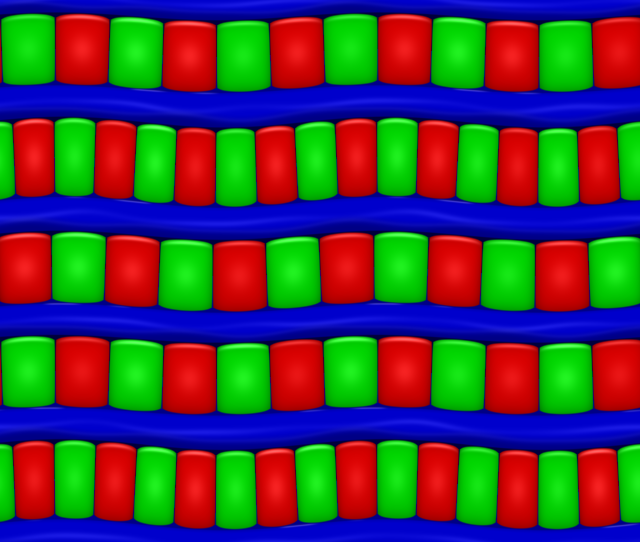
Write a WebGL 1 fragment shader that draws this pattern.

```glsl
precision highp float;
// Wavy strings of glossy red and green barrel beads laid on blue cord.
// A square tile holds three rows (6, 8 and 6 beads); each bead is a distance
// shape bent along a cosine, and the cord is shaded by its place in the gap.
uniform vec2 u_resolution;

const float TAU = 6.2831853;
const float TILES_ACROSS = 1.985;

// Chooses the value belonging to row 0, 1 or 2 of the tile.
float pick(float row, vec3 v) {
  return row < 0.5 ? v.x : (row < 1.5 ? v.y : v.z);
}

float hash(vec2 p) {
  return fract(sin(dot(p, vec2(12.99, 78.23))) * 437.58);
}

// Blue cord: f runs from 0 under the upper row to 1 at the lower row.
vec3 cordColor(float f, vec2 p) {
  float drift = 0.05 * sin(TAU * p.x * 2.0 + 1.0) + 0.03 * sin(TAU * p.x * 3.0 + p.y * 9.0);
  float blue = 0.80 - 0.10 * (1.0 - smoothstep(0.0, 0.15, f));
  blue -= 0.28 * smoothstep(0.52, 0.95, f + drift);
  float streak = exp(-pow((f - 0.50 - drift) / 0.09, 2.0));
  float faint = exp(-pow((f - 0.72 + drift) / 0.06, 2.0));
  float strength = 0.65 + 0.35 * sin(TAU * p.x * 1.5 + p.y * 11.0);
  return vec3(0.0, 0.0, blue) + vec3(0.10, 0.10, 0.09) * (streak * strength + 0.35 * faint);
}

// c is the position in the bead, -1 to 1; rim is the depth below its top edge.
vec3 beadColor(vec2 c, float rim, float green, float vary) {
  vec3 base = mix(vec3(0.83, 0.0, 0.0), vec3(0.0, 0.82, 0.0), green);
  float shade = 1.0 - 0.28 * pow(abs(c.x), 5.0) - 0.22 * pow(min(abs(c.y), 1.0), 5.0);
  shade -= 0.05 * c.y;
  float glow = exp(-dot(c * c, vec2(5.0, 6.5)));
  float gloss = exp(-pow((rim - 0.009) / 0.006, 2.0)) * (1.0 - c.x * c.x);
  return base * shade + vec3(0.11) * glow * (0.75 + 0.5 * vary)
       + vec3(0.34) * gloss * (0.6 + 0.6 * vary);
}

void main() {
  // Tile units, y running downward from the top edge.
  vec2 p = vec2(gl_FragCoord.x, u_resolution.y - gl_FragCoord.y) / u_resolution.x * TILES_ACROSS;
  float aa = 0.8 * TILES_ACROSS / u_resolution.x + 0.0008;

  float below = 1.0;      // distance under the row above
  float above = 1.0;      // distance over the row beneath
  float cover = 0.0;
  float sliver = 0.0;
  vec3 bead = vec3(0.0);

  for (int i = -1; i <= 5; i++) {
    float k = float(i);
    float row = mod(k + 3.0, 3.0);
    float tile = floor((k + 0.5) / 3.0);
    float count = pick(row, vec3(6.0, 8.0, 6.0));
    float tall = pick(row, vec3(0.110, 0.1215, 0.110));
    float amp = pick(row, vec3(0.0121, 0.0168, 0.0142));
    float angle = TAU * (p.x - pick(row, vec3(0.171, 0.194, 0.186)));
    float y = p.y - tile - 0.1637 - 0.3395 * row + amp * cos(angle);

    // Gap distances to the row envelope.
    if (y > 0.0) below = min(below, max(y - tall, 0.0));
    else above = min(above, max(-y - tall, 0.0));

    // Beads lean with the slope of their string.
    float lean = 0.5 * TAU * amp * sin(angle) * y;
    float s = (p.x + lean - pick(row, vec3(0.005, 0.169, 0.160))) * count;
    vec2 c = vec2(fract(s) * 2.0 - 1.0, y / tall);
    float c2 = c.x * c.x;
    float arch = tall * (1.0 - 0.075 * c2 - 0.06 * c2 * c2 * c2 * c2);
    float side = (abs(c.x) - 0.99 + 0.03 * pow(min(abs(c.y), 1.0), 4.0)) * 0.5 / count;
    float d = max(side, abs(y) - arch);

    float mask = 1.0 - smoothstep(-aa, aa, d);
    if (mask > cover) {
      float green = 1.0 - mod(floor(s), 2.0);
      cover = mask;
      bead = beadColor(c, y + arch, green, hash(vec2(floor(s), k)));
    }

    // Pale worn slivers where the cord meets some undersides.
    float worn = smoothstep(0.55, 1.0, sin(TAU * p.x + 4.6 + 0.9 * k) * 0.8 + 0.3 * sin(TAU * p.x * 5.0 + k));
    sliver += worn * exp(-pow((y - tall - 0.004) / 0.003, 2.0));
  }

  float f = below / max(below + above, 0.0001);
  vec3 color = cordColor(f, p);
  // Shadow in the creases between beads, deepest toward the top.
  float crease = 1.0 - smoothstep(0.0, 0.006, min(below, above));
  color *= 1.0 - crease * mix(0.25, 0.55, step(above, below));
  color += vec3(0.22, 0.20, 0.12) * sliver;
  gl_FragColor = vec4(mix(color, bead, cover), 1.0);
}
```
